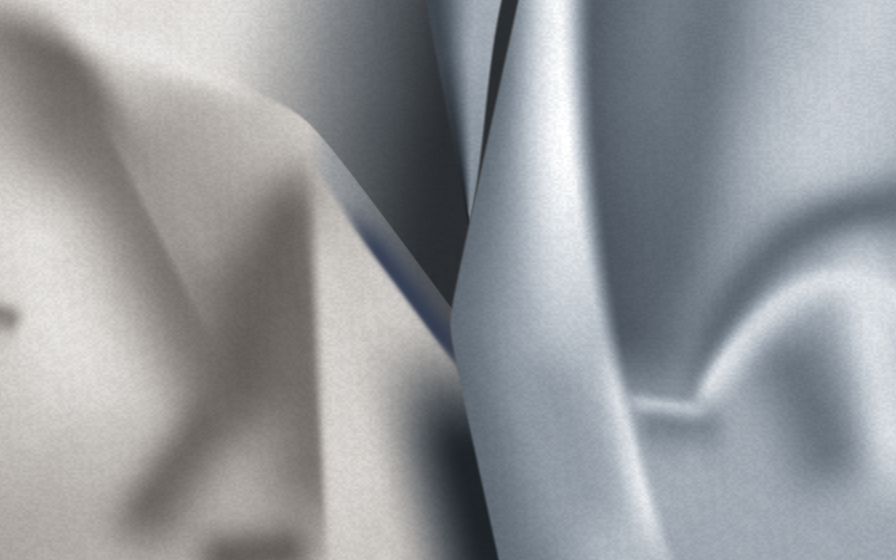
A WebGL 2 fragment shader for this texture:

```glsl
#version 300 es
precision highp float;
// Draped cloth: a warm white sheet on the left, a cool blue roll on the right,
// and a dark gap between. Soft two-sided strokes shade the folds into a
// single tone, which is then tinted and given a woven grain.
uniform vec2 u_resolution;
out vec4 outColor;

const float DEEP = 0.14;
const float SHADE = 0.34;
const float DIM = 0.44;
const float MID = 0.6;
const float LIT = 0.78;
const float GLOW = 0.94;
const vec3 WARM_TINT = vec3(0.02, 0.0, -0.02);
const vec3 COOL_TINT = vec3(-0.04, 0.0, 0.042);
const vec3 BLUE_SHADOW = vec3(0.19, 0.23, 0.32);
const float EDGE = 0.004;
const float GRAIN = 0.07;
const float WRINKLE = 0.1;

float hash(vec2 p) {
  return fract(sin(dot(p, vec2(127.1, 311.7))) * 43758.545);
}

float noise(vec2 p) {
  vec2 i = floor(p), f = fract(p);
  f = f * f * (3.0 - 2.0 * f);
  return mix(mix(hash(i), hash(i + vec2(1, 0)), f.x),
             mix(hash(i + vec2(0, 1)), hash(i + vec2(1, 1)), f.x), f.y);
}

float fbm(vec2 p) {
  float sum = 0.0, amp = 0.5;
  for (int i = 0; i < 4; i++) {
    sum += amp * noise(p);
    p = mat2(1.6, 1.2, -1.2, 1.6) * p;
    amp *= 0.5;
  }
  return sum;
}

// Stroke from l.xy to l.zw, fading at its ends, with a width for each side.
float stroke(vec2 p, vec4 l, float wLeft, float wRight) {
  vec2 ab = l.zw - l.xy, ap = p - l.xy;
  float h = dot(ap, ab) / dot(ab, ab);
  float s = dot(ap, vec2(-ab.y, ab.x)) / length(ab);
  s /= s > 0.0 ? wLeft : wRight;
  return exp(-s * s) * smoothstep(-0.3, 0.2, h) * (1.0 - smoothstep(0.8, 1.3, h));
}

void fold(inout float tone, float value, vec2 p, vec4 l, float wLeft, float wRight) {
  tone = mix(tone, value, 0.9 * stroke(p, l, wLeft, wRight));
}

float whiteSheet(vec2 p) {
  float t = LIT;
  fold(t, 0.88, p, vec4(0.02, 0.66, 0.16, 0.3), 0.12, 0.14);
  fold(t, 0.66, p, vec4(-0.2, 0.02, 0.4, 0.06), 0.16, 0.2);
  fold(t, MID, p, vec4(0.26, 0.8, 0.46, 0.48), 0.13, 0.12);
  // Long crease from the upper left to the knot of folds.
  fold(t, SHADE, p, vec4(0.0, 1.12, 0.19, 0.76), 0.045, 0.15);
  fold(t, DIM, p, vec4(0.17, 0.8, 0.41, 0.3), 0.04, 0.1);
  fold(t, MID, p, vec4(0.22, 0.73, 0.4, 0.37), 0.04, 0.012);
  // Valley and the upright ridge beside it.
  fold(t, DIM, p, vec4(0.43, 0.52, 0.44, 0.28), 0.12, 0.09);
  fold(t, SHADE, p, vec4(0.53, 0.66, 0.42, 0.28), 0.08, 0.06);
  fold(t, 0.4, p, vec4(0.545, 0.58, 0.57, 0.08), 0.015, 0.12);
  fold(t, 0.82, p, vec4(0.575, 0.6, 0.605, 0.06), 0.07, 0.02);
  // Lower hollows and the bright upper rim.
  fold(t, 0.38, p, vec4(0.39, 0.28, 0.24, 0.06), 0.07, 0.05);
  fold(t, SHADE, p, vec4(0.37, 0.0, 0.54, 0.02), 0.05, 0.05);
  fold(t, 0.5, p, vec4(-0.04, 0.45, 0.03, 0.43), 0.02, 0.03);
  fold(t, GLOW, p, vec4(0.15, 0.96, 0.44, 0.86), 0.07, 0.04);
  return t;
}

float blueSheet(vec2 p, float rollLeft, float rollRight) {
  float t = 0.66, d = p.x - rollRight;
  fold(t, 0.82, p, vec4(1.62, 1.1, 1.42, 0.66), 0.14, 0.12);
  fold(t, DIM, p, vec4(1.3, 1.15, 1.18, 0.42), 0.08, 0.12);
  t = mix(t, 0.35, exp(-d * d / 0.0225) * smoothstep(0.24, 0.42, p.y));
  // Arched ridge: a hollow above it, a lit crest, shade beneath.
  float bow = p.x - 1.5;
  float g = (p.y - 0.525 + 3.2 * bow * bow) / sqrt(1.0 + 41.0 * bow * bow);
  float reach = smoothstep(1.2, 1.27, p.x);
  float above = (g - 0.02 - 0.3 * max(p.x - 1.27, 0.0)) / 0.05;
  t = mix(t, 0.42, reach * exp(-above * above));
  fold(t, DIM, p, vec4(1.4, 0.38, 1.5, 0.16), 0.08, 0.08);
  fold(t, 0.88, p, vec4(1.54, 0.52, 1.6, 0.16), 0.06, 0.05);
  float crest = (g + 0.022) / (g > -0.022 ? 0.022 : 0.04);
  t = mix(t, 0.86, reach * exp(-crest * crest));
  // Pinched crease at the foot of the roll.
  fold(t, 0.48, p, vec4(1.15, 0.25, 1.28, 0.24), 0.04, 0.05);
  fold(t, LIT, p, vec4(1.13, 0.285, 1.25, 0.27), 0.012, 0.02);
  // The roll itself, brightest along its right shoulder.
  float u = (p.x - rollLeft) / (rollRight - rollLeft);
  float roll = mix(0.42, 0.74, smoothstep(-0.05, 0.75, u));
  float shoulder = (p.x - mix(rollRight, 1.0, 0.65)) / 0.07;
  roll = mix(roll, 0.96, exp(-shoulder * shoulder) * smoothstep(0.25, 0.75, p.y));
  fold(roll, MID, p, vec4(0.97, 0.34, 1.06, 0.08), 0.08, 0.07);
  fold(roll, 0.9, p, vec4(1.1, 0.34, 1.165, 0.06), 0.02, 0.03);
  float soft = mix(0.012, 0.035, p.y);
  return mix(roll, t, smoothstep(-soft, soft, d));
}

void main() {
  vec2 p = gl_FragCoord.xy / u_resolution.y;
  p.x += 0.8 - 0.5 * u_resolution.x / u_resolution.y;
  float bend = p.y - 0.42, drop = 1.0 - p.y;
  float rollLeft = 0.798 + 0.22 * sqrt(bend * bend + 0.0008);
  float rollRight = 1.03 + 0.17 * drop * drop;
  // Shaded cloth behind, sinking into the gap.
  float tone = mix(0.88, 0.42, smoothstep(0.38, 0.7, p.x + 0.2 * drop));
  tone = mix(tone, 0.18, smoothstep(0.62, 0.85, p.x + 0.16 * drop));
  float cool = 0.7 * smoothstep(0.35, 0.7, p.x);
  // White sheet and its turned-over flap.
  float inner = 0.59 - 1.36 * (p.x - 0.64), outer = 0.46 - 1.36 * (p.x - 0.8);
  float upper = 0.94 - 0.33 * (p.x - 0.146), gap = upper - outer;
  float top = 0.5 * (upper + outer - sqrt(gap * gap + 0.002));
  float soft = mix(0.06, EDGE, smoothstep(0.2, 0.56, p.x));
  float sheet = smoothstep(-soft, soft, top - p.y);
  float white = whiteSheet(p);
  float flap = smoothstep(-0.015, 0.015, p.y - inner) * smoothstep(0.54, 0.6, p.x);
  white = mix(white, mix(MID, 0.33, smoothstep(0.57, 0.78, p.x)), flap);
  float sink = smoothstep(-0.2, -0.02, p.x - rollLeft) * (1.0 - smoothstep(0.18, 0.46, p.y));
  tone = mix(tone, mix(white, DEEP, sink), sheet);
  cool = mix(cool, 0.6 * flap + sink * (1.0 - flap), sheet);
  float blueShadow = sheet * stroke(p, vec4(0.645, 0.585, 0.805, 0.37), 0.028, 0.008);
  // Narrow tucked fold beside the roll.
  float tuckLeft = 0.76 + 0.19 * drop;
  float tuckRight = rollLeft - 0.03 * smoothstep(0.6, 1.0, p.y);
  float tuck = smoothstep(-EDGE, EDGE, p.x - tuckLeft) * smoothstep(-EDGE, EDGE, tuckRight - p.x);
  tuck *= smoothstep(0.55, 0.62, p.y);
  float across = (p.x - tuckLeft) / max(tuckRight - tuckLeft, 0.01);
  float tuckTone = mix(0.28, 0.66, smoothstep(0.1, 0.7, across)) - 0.5 * max(0.9 - p.y, 0.0);
  tone = mix(tone, max(tuckTone, DEEP), tuck);
  float blue = smoothstep(-EDGE, EDGE, p.x - rollLeft);
  tone = mix(tone, blueSheet(p, rollLeft, rollRight), blue);
  cool = max(cool, max(blue, tuck));
  // Wrinkles, weave and tint.
  float weave = noise(p * vec2(210, 240)) - 0.5;
  tone *= 1.0 + WRINKLE * (fbm(p * vec2(9, 7)) - 0.47) + GRAIN * weave;
  vec3 color = tone + mix(WARM_TINT, COOL_TINT, cool) * 4.0 * tone * (1.0 - tone);
  color = mix(color, BLUE_SHADOW, 0.9 * blueShadow * (1.0 - blue));
  outColor = vec4(clamp(color, 0.0, 1.0), 1.0);
}
```
